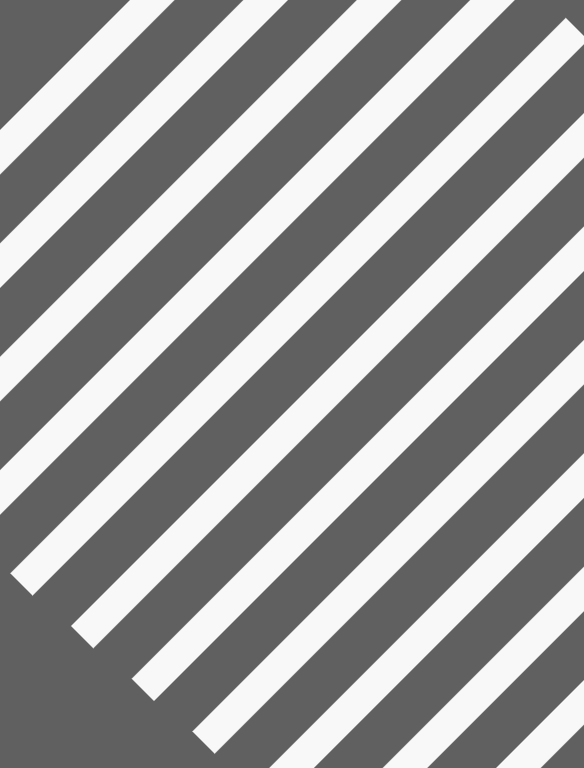
Reproduce this pattern procedurally as a Shadertoy shader.

```glsl
// Parallel white diagonal bars with square ends, staggered over a flat grey field.
#define PITCH 0.14766        // spacing of bars, measured across x + y
#define BAR_WIDTH 0.0581     // bar thickness, same measure
#define BAR_LENGTH 1.4466    // bar length, measured along x - y
#define FIRST_BAR 0.1983     // centre line of the top left bar
#define FIRST_MIDDLE -0.0514 // midpoint of that bar along its length
#define STAGGER 0.0104       // shift of each next bar along its length
#define GREY vec3(0.378)
#define WHITE vec3(0.973)

// Signed distance to the nearest bar; p has its origin at the top left, y down
float barDistance(vec2 p) {
    float across = p.x + p.y;
    float along = p.x - p.y;
    float index = max(floor((across - FIRST_BAR) / PITCH + 0.5), 0.0);
    vec2 centre = vec2(FIRST_BAR + PITCH * index, FIRST_MIDDLE + STAGGER * index);
    vec2 edge = abs(vec2(across, along) - centre) - 0.5 * vec2(BAR_WIDTH, BAR_LENGTH);
    return max(edge.x, edge.y) * inversesqrt(2.0);
}

void mainImage(out vec4 fragColor, in vec2 fragCoord) {
    // Canvas height is one unit
    vec2 p = fragCoord / iResolution.y;
    p.y = 1.0 - p.y;

    // Antialiased fill
    float blur = 0.75 / iResolution.y;
    float coverage = 1.0 - smoothstep(-blur, blur, barDistance(p));
    fragColor = vec4(mix(GREY, WHITE, coverage), 1.0);
}
```
